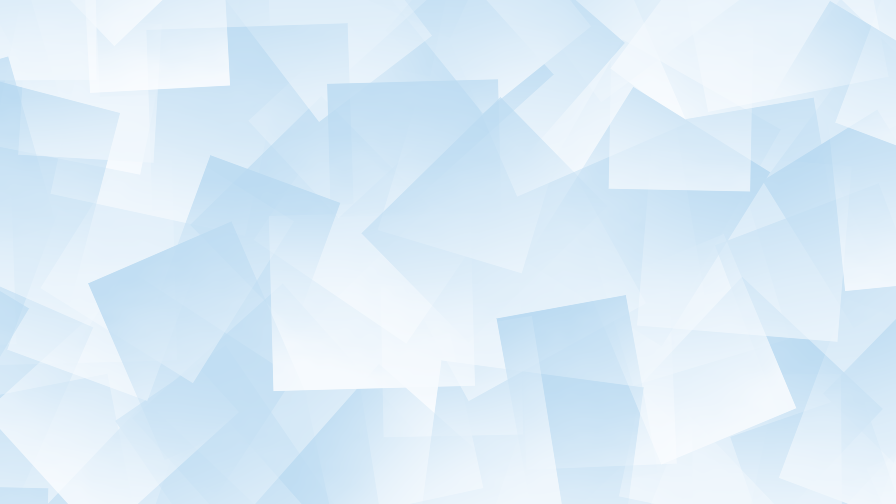
This background is drawn by a Shadertoy shader. Its source:

```glsl
// Overlapping translucent pale blue and white tilted paper squares with fading fills.

const int SHEETS = 88;
const vec3 ICE_BLUE = vec3(0.71, 0.845, 0.942);
const vec3 SOFT_WHITE = vec3(0.988, 0.993, 1.0);

float hash(float n, float salt) {
    return fract(sin(n * 127.1 + salt * 311.7) * 43758.5453);
}

vec2 rotate(vec2 p, float angle) {
    float c = cos(angle), s = sin(angle);
    return vec2(c * p.x + s * p.y, c * p.y - s * p.x);
}

// Smooth value noise
float valueNoise(vec2 p) {
    vec2 cell = floor(p), f = fract(p);
    f = f * f * (3.0 - 2.0 * f);
    float low = mix(hash(cell.x, cell.y), hash(cell.x + 1.0, cell.y), f.x);
    float high = mix(hash(cell.x, cell.y + 1.0), hash(cell.x + 1.0, cell.y + 1.0), f.x);
    return mix(low, high, f.y);
}

// Coverage of a box with an edge smoothed over the given width
float boxMask(vec2 p, vec2 halfSize, float blur) {
    vec2 d = abs(p) - halfSize;
    return 1.0 - smoothstep(-blur, blur, max(d.x, d.y));
}

// Evenly spread centres, reaching a little beyond the canvas
vec2 sheetCentre(float id, float aspect) {
    vec2 spread = fract(0.37 + id * vec2(0.75488, 0.56984));
    vec2 jitter = vec2(hash(id, 1.0), hash(id, 2.0)) - 0.5;
    return spread * vec2(aspect + 0.36, 1.36) - 0.18 + 0.12 * jitter;
}

// Lays one sheet over the tone below it (0 = blue, 1 = white)
float layerSheet(float tone, vec2 p, float id, float aspect, float wash, float blur) {
    bool isWhite = hash(id, 3.0) < 0.55;
    float angle = (hash(id, 4.0) - 0.5) * 1.7;
    vec2 halfSize = mix(vec2(0.13), vec2(0.205), vec2(hash(id, 5.0), hash(id, 6.0)));
    vec2 q = rotate(p - sheetCentre(id, aspect), angle);

    // White sheets are densest at the bottom, blue ones at the top
    vec2 local = q / halfSize;
    float rise = isWhite ? -local.y : local.y;
    float lean = (hash(id, 7.0) - 0.5) * 0.8;
    float density = clamp(0.5 + 0.5 * (rise + lean * local.x) + wash, 0.0, 1.0);
    float opacity = mix(0.55, 1.0, hash(id, 8.0)) * pow(density, 1.3) + 0.03;

    float sheetTone = hash(id, 9.0) * 0.22 + (isWhite ? 0.81 : 0.0);
    return mix(tone, sheetTone, min(opacity, 1.0) * boxMask(q, halfSize, blur));
}

void mainImage(out vec4 fragColor, in vec2 fragCoord) {
    vec2 p = fragCoord / iResolution.y;
    float aspect = iResolution.x / iResolution.y;
    float blur = 0.55 / iResolution.y;

    // Faint watercolour unevenness in the fills
    float wash = 0.07 * (valueNoise(p * vec2(14.0, 22.0)) - 0.5)
               + 0.05 * (valueNoise(p * vec2(38.0, 60.0) + 7.0) - 0.5);

    // Stack the sheets from back to front
    float tone = 0.55;
    for (int i = 0; i < SHEETS; i++) {
        tone = layerSheet(tone, p, float(i) + 1.0, aspect, wash, blur);
    }

    fragColor = vec4(mix(ICE_BLUE, SOFT_WHITE, min(tone, 1.0)), 1.0);
}
```
